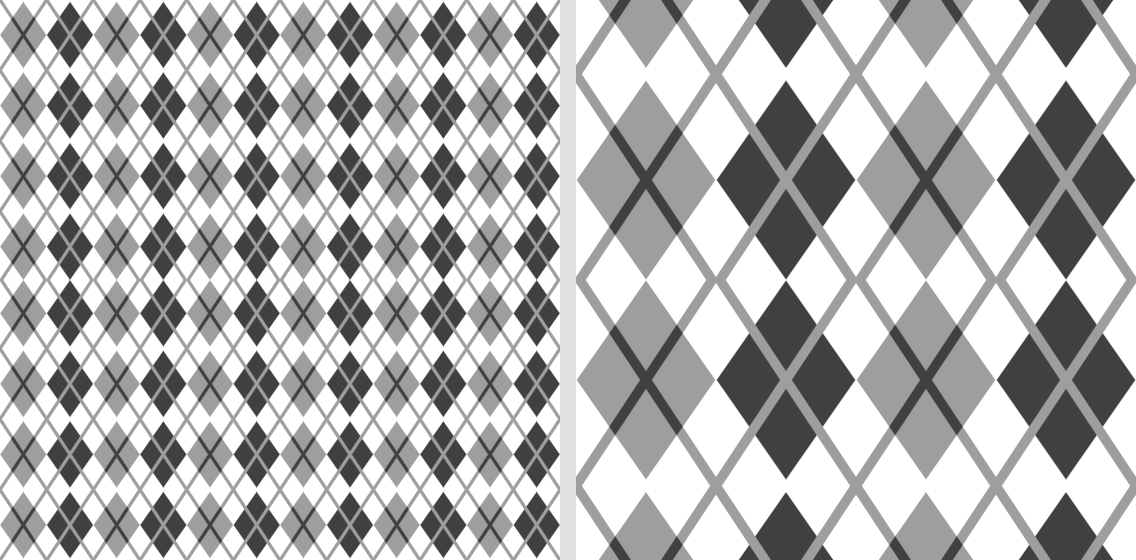
Left, the full canvas; right, a detail of the centre.
Reproduce this pattern procedurally as a Shadertoy shader.

```glsl
// Antialiased coverage of a shape from its signed distance
float coverage(float dist) {
    float aa = 0.8 / iResolution.y;
    return smoothstep(aa, -aa, dist);
}

void mainImage(out vec4 fragColor, in vec2 fragCoord) {
    vec2 uv = fragCoord / iResolution.xy;

    // The two halves mirror each other, with a tighter seam between them
    float edgeDist = min(uv.y, 1.0 - uv.y);

    // Twelve columns, four rows per half; cell spans -1..1
    vec2 grid = vec2(uv.x * 12.0, (edgeDist - 0.0625) / 0.126 + 0.5);
    vec2 cell = abs(fract(grid) * 2.0 - 1.0);
    bool isDark = mod(floor(grid.x), 2.0) > 0.5;

    // Solid diamonds, alternating mid grey and charcoal
    float diamond = coverage((cell.x / 0.99 + cell.y / 0.94 - 1.0) * 0.034);
    float shade = mix(1.0, isDark ? 0.25 : 0.62, diamond);

    // Diagonal stitches, turning charcoal over the grey diamonds
    float stitch = coverage(abs(cell.x - cell.y) * 0.0347 - 0.0029);
    float stitchShade = isDark ? 0.62 : mix(0.62, 0.25, diamond);
    shade = mix(shade, stitchShade, stitch);

    fragColor = vec4(vec3(shade), 1.0);
}
```
